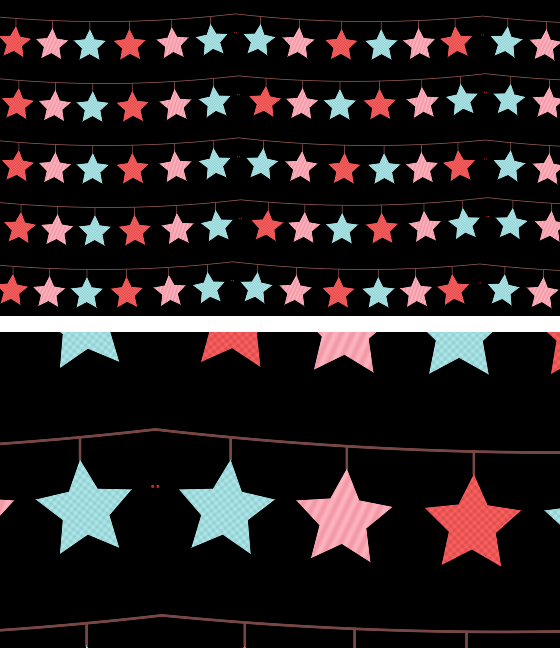
Top: the whole. Bottom: its middle third, enlarged.
This pattern is drawn by a WebGL 2 fragment shader. Its source:

```glsl
#version 300 es
precision highp float;

uniform vec2 u_resolution;
out vec4 outColor;

// Layout in design units, measured from the top left
const float CANVAS_WIDTH = 768.0;
const float ROW_PITCH = 85.0;
const float FIRST_PEAK_Y = 19.0;
const float SWAG_WIDTH = 339.0;
const float SWAG_SAG = 9.0;
const float PEAK_STEP = 3.0;
const float STAR_RADIUS = 23.2;
const float STAR_INNER = 11.3;
const float STAR_DROP = 33.5;
const float PI = 3.14159265;

const float PEAK_X[5] = float[](323.0, 327.0, 327.0, 330.0, 319.0);
const float STAR_X[6] = float[](36.0, 87.0, 139.0, 194.0, 253.0, 307.0);

const vec3 BACKGROUND = vec3(0.0);
const vec3 RED = vec3(0.93, 0.34, 0.34);
const vec3 PINK = vec3(0.97, 0.65, 0.70);
const vec3 BLUE = vec3(0.63, 0.86, 0.87);
const vec3 STRING = vec3(0.47, 0.28, 0.27);
const vec3 BEAD = vec3(0.75, 0.17, 0.17);

float cover(float d, float px) {
    return 1.0 - smoothstep(-0.5 * px, 0.5 * px, d);
}

float segmentDistance(vec2 p, vec2 a, vec2 b) {
    vec2 ab = b - a;
    float t = clamp(dot(p - a, ab) / dot(ab, ab), 0.0, 1.0);
    return length(p - a - ab * t);
}

float starDistance(vec2 p, float outer, float inner) {
    float sector = 2.0 * PI / 5.0;
    float angle = mod(atan(p.x, p.y) + 0.5 * sector, sector) - 0.5 * sector;
    vec2 q = length(p) * vec2(cos(angle), abs(sin(angle)));
    vec2 tip = vec2(outer, 0.0);
    vec2 edge = inner * vec2(cos(0.5 * sector), sin(0.5 * sector)) - tip;
    vec2 v = q - tip;
    return (v.x * edge.y - v.y * edge.x) / length(edge);
}

// Offset of string peak n from the main peak of its row
float peakDrop(float n, float lean) {
    return PEAK_STEP * (step(n, 0.5) + lean * step(1.5, n) + step(2.5, n));
}

float stringHeight(float x, float startY, float endY) {
    float t = x / SWAG_WIDTH;
    return mix(startY, endY, t) + 4.0 * SWAG_SAG * t * (1.0 - t);
}

float stringSlope(float x, float startY, float endY) {
    float t = x / SWAG_WIDTH;
    return (endY - startY + 4.0 * SWAG_SAG * (1.0 - 2.0 * t)) / SWAG_WIDTH;
}

// Fabric: dotted red, striped pink, finely dotted blue
vec3 starFabric(vec2 p, int kind) {
    float stripes = sin(dot(p, vec2(1.25, -0.5)));
    vec2 weave = sin(p * 2.0 * PI / 3.6);
    float dots = weave.x * weave.y;
    if (kind == 0) return RED * (1.0 + 0.10 * dots);
    if (kind == 1) return PINK + vec3(0.025, 0.05, 0.045) * stripes;
    return BLUE * (1.0 + 0.07 * dots);
}

void main() {
    float px = CANVAS_WIDTH / u_resolution.x;
    vec2 p = vec2(gl_FragCoord.x, u_resolution.y - gl_FragCoord.y) * px;

    // Row and swag under this point
    float row = clamp(floor((p.y - 13.0) / ROW_PITCH), 0.0, 4.0);
    float lean = 1.0 - 2.0 * mod(row, 2.0);
    float fromPeak = p.x - PEAK_X[int(row)];
    float swag = floor(fromPeak / SWAG_WIDTH) + 1.0;
    bool mirrored = swag > 1.5 || (swag > 0.5 && lean > 0.0);
    vec2 local = vec2(fromPeak - (swag - 1.0) * SWAG_WIDTH,
                      p.y - FIRST_PEAK_Y - row * ROW_PITCH);
    float startY = peakDrop(swag, lean);
    float endY = peakDrop(swag + 1.0, lean);

    // Sagging string
    float slope = stringSlope(local.x, startY, endY);
    float gap = abs(local.y - stringHeight(local.x, startY, endY));
    float line = gap / sqrt(1.0 + slope * slope) - 0.65;
    vec3 color = mix(BACKGROUND, STRING, cover(line, px));

    // Pair of tiny beads below each peak
    bool nearEnd = local.x > 0.5 * SWAG_WIDTH;
    vec2 bead = local - vec2(nearEnd ? SWAG_WIDTH : 0.0, (nearEnd ? endY : startY) + 26.0);
    float beadDistance = length(vec2(abs(bead.x) - 1.2, bead.y)) - 0.7;
    color = mix(color, BEAD, cover(beadDistance, px));

    // Hanging stars, tilted with the string
    for (int i = 0; i < 6; i++) {
        float x = mirrored ? SWAG_WIDTH - STAR_X[i] : STAR_X[i];
        float tilt = 1.1 * stringSlope(x, startY, endY);
        vec2 center = vec2(x, stringHeight(x, startY, endY) + STAR_DROP);
        vec2 right = vec2(cos(tilt), sin(tilt));
        vec2 up = vec2(right.y, -right.x);
        vec2 tip = center + up * STAR_RADIUS;
        vec2 hook = vec2(tip.x, stringHeight(tip.x, startY, endY));
        color = mix(color, STRING, cover(segmentDistance(local, hook, tip) - 0.6, px));

        vec2 q = vec2(dot(local - center, right), dot(local - center, up));
        float star = starDistance(q, STAR_RADIUS, STAR_INNER);
        color = mix(color, starFabric(q, i % 3), cover(star, px));
    }
    outColor = vec4(color, 1.0);
}
```
